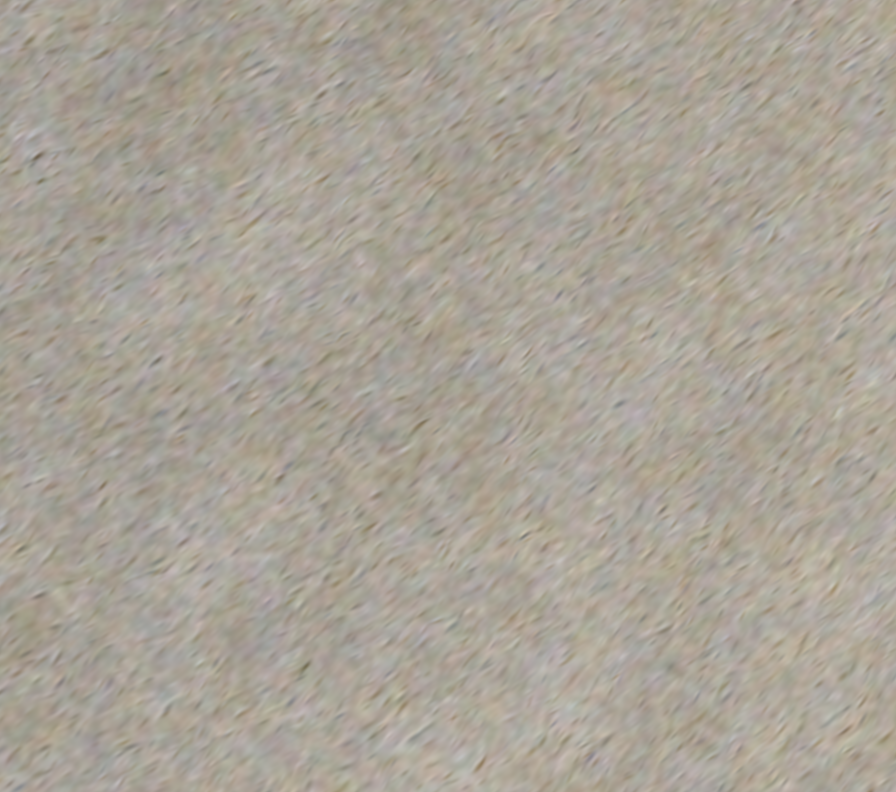
This texture is drawn by a Shadertoy shader. Its source:

```glsl
float hash(vec2 p) {
    return fract(sin(dot(p, vec2(127.1, 311.7))) * 43758.5453);
}

vec2 randomGradient(vec2 cell) {
    float angle = 6.2832 * hash(cell);
    return vec2(cos(angle), sin(angle));
}

float gradientNoise(vec2 p) {
    vec2 cell = floor(p);
    vec2 f = p - cell;
    vec2 u = f * f * f * (f * (f * 6.0 - 15.0) + 10.0);
    float a = dot(randomGradient(cell), f);
    float b = dot(randomGradient(cell + vec2(1, 0)), f - vec2(1, 0));
    float c = dot(randomGradient(cell + vec2(0, 1)), f - vec2(0, 1));
    float d = dot(randomGradient(cell + vec2(1, 1)), f - vec2(1, 1));
    return mix(mix(a, b, u.x), mix(c, d, u.x), u.y);
}

// Scattered short dents, each a tinted dark dash with a paler flank
vec3 dents(vec2 p, float seed) {
    vec3 sum = vec3(0.0);
    for (int j = -1; j <= 1; j++)
    for (int i = -1; i <= 1; i++) {
        vec2 cell = floor(p) + vec2(i, j);
        vec2 id = cell + seed;
        vec2 d = p - cell - vec2(hash(id + 11.3), hash(id + 27.9));
        d.y += (hash(id + 45.1) - 0.5) * 0.9 * d.x;
        float strength = hash(id + 63.7);
        strength = mix(-0.45, 1.5, strength * strength);
        float dash = exp(-6.5 * d.x * d.x - 9.0 * d.y * d.y);
        dash *= cos(5.0 * d.y + 1.6 * hash(id + 81.3));
        vec3 tint = vec3(0.95, 1.0, 1.12)
                  + (hash(id + 97.7) - 0.5) * vec3(-0.5, 0.0, 0.9);
        sum += strength * dash * tint;
    }
    return sum;
}

void mainImage(out vec4 fragColor, in vec2 fragCoord) {
    vec2 p = (fragCoord - 0.5 * iResolution.xy) / iResolution.y;

    // Slanted grain axes, steeper toward the lower right
    float slant = 0.70 + 0.13 * (p.x - p.y);
    vec2 warp = vec2(gradientNoise(p * 13.0), gradientNoise(p * 13.0 + 40.0));
    vec2 w = p + 0.006 * warp;
    vec2 grain = vec2(cos(slant) * w.x + sin(slant) * w.y,
                      cos(slant) * w.y - sin(slant) * w.x);

    // Smooth ground with faint grains over broad, uneven patches
    float coarse = gradientNoise(grain * vec2(36.0, 64.0));
    float fine = gradientNoise(grain * vec2(66.0, 108.0) + 19.3);
    float patches = gradientNoise(grain * vec2(14.0, 24.0) + 53.1);
    float broad = gradientNoise(grain * vec2(3.5, 6.0) + 7.7);
    float relief = 0.060 * coarse + 0.055 * fine;
    relief += 0.040 * patches + 0.045 * broad + 0.022 * (p.x - p.y);

    // Two sizes of dents, deeper in some patches than in others
    float depth = 0.075 * (1.0 + 1.1 * patches);
    vec3 dented = dents(grain * vec2(38.0, 74.0), 3.0)
                + 0.8 * dents(grain * vec2(54.0, 100.0), 151.0);

    // Soft colour mottling: blue to ochre, and pink to green
    float cool = gradientNoise(grain * vec2(28.0, 42.0) + 61.0)
               + 0.8 * gradientNoise(grain * vec2(10.0, 15.0) + 83.0);
    float pink = gradientNoise(grain * vec2(34.0, 50.0) + 105.0);

    vec3 color = vec3(0.668, 0.642, 0.598);
    color += relief * vec3(0.98, 1.0, 1.08);
    color -= depth * dented;
    color += cool * vec3(-0.016, 0.002, 0.052);
    color += pink * vec3(0.034, -0.021, 0.010);
    color += p.x * vec3(0.008, 0.002, -0.010);

    fragColor = vec4(clamp(color, 0.0, 1.0), 1.0);
}
```
